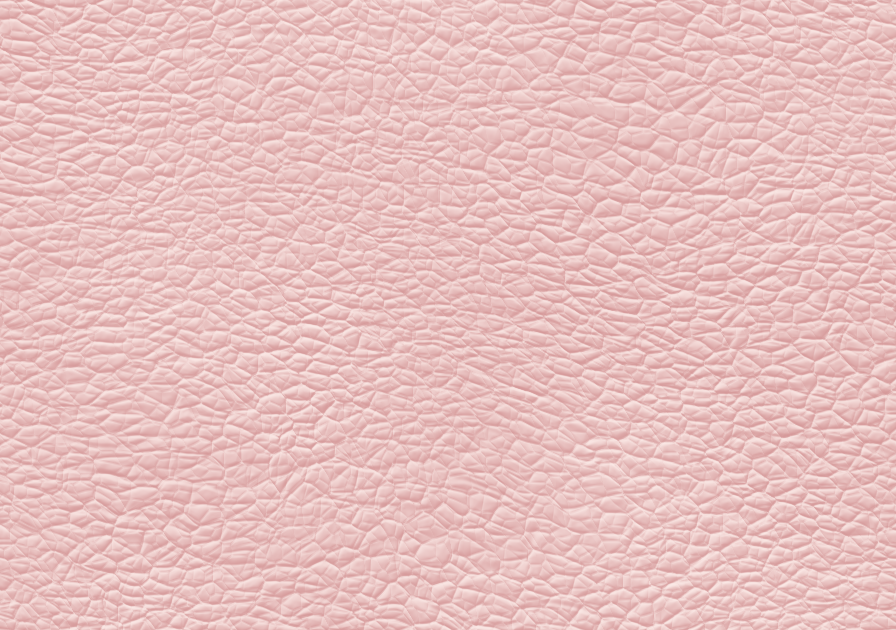
Write a WebGL 1 fragment shader that draws this texture.

```glsl
precision highp float;
// Pale pink pebbled leather with wide grains and sloping creases, lit from above.

uniform vec2 u_resolution;

// Colours
const vec3 SHADOW_PINK = vec3(0.835, 0.595, 0.597);
const vec3 LIGHT_PINK = vec3(0.982, 0.912, 0.900);

// Sizes, in cells per canvas height
const vec2 GRAIN_FREQ = vec2(25.0, 41.0);
const vec2 FACET_FREQ = vec2(47.0, 66.0);
const vec2 CREASE_FREQ = vec2(8.0, 23.0);
const float PORE_FREQ = 125.0;

// Relief
const float GRAIN_HEIGHT = 1.0;
const float FACET_HEIGHT = 0.42;
const float CREASE_DEPTH = 0.45;
const float PORE_HEIGHT = 0.22;
const float SLANT = 0.16;

// Lighting
const vec2 LIGHT_DIR = vec2(-0.30, 0.95);
const float LIGHT_STEP = 0.004;
const float RELIEF_GAIN = 1.8;
const float BASE_TONE = 0.51;

vec2 hash2(vec2 cell) {
  vec3 h = fract(cell.xyx * vec3(0.1031, 0.1030, 0.0973));
  h += dot(h, h.yzx + 33.33);
  return fract((h.xx + h.yz) * h.zy);
}

float noise(vec2 p) {
  vec2 cell = floor(p);
  vec2 f = fract(p);
  f = f * f * (3.0 - 2.0 * f);
  float low = mix(hash2(cell).x, hash2(cell + vec2(1.0, 0.0)).x, f.x);
  float high = mix(hash2(cell + vec2(0.0, 1.0)).x, hash2(cell + 1.0).x, f.x);
  return mix(low, high, f.y);
}

vec2 noise2(vec2 p) {
  return vec2(noise(p), noise(p + vec2(37.2, 91.7))) - 0.5;
}

// Gap between the two nearest cell centres: zero on the cell borders
float borderGap(vec2 p) {
  vec2 cell = floor(p);
  vec2 f = fract(p);
  float nearest = 8.0;
  float second = 8.0;
  for (int y = -1; y <= 1; y++) {
    for (int x = -1; x <= 1; x++) {
      vec2 offset = vec2(float(x), float(y));
      float d = length(offset + hash2(cell + offset) - f);
      second = min(second, max(nearest, d));
      nearest = min(nearest, d);
    }
  }
  return second - nearest;
}

// Rounded pebble profile, steep at its border
float pebble(vec2 p, float steepness) {
  return 1.0 - exp(-steepness * borderGap(p));
}

float leatherHeight(vec2 p) {
  // Slanted, gently bent grain direction
  float c = cos(SLANT);
  float s = sin(SLANT);
  vec2 q = vec2(c * p.x - s * p.y, s * p.x + c * p.y) + 5.0;
  q += 0.07 * noise2(q * 3.0) + 0.010 * noise2(q * 24.0);

  // Patches of deeper and shallower grain
  float depth = mix(0.7, 1.25, noise(q * 5.0 + 13.0));
  float grain = GRAIN_HEIGHT * depth * pebble(q * GRAIN_FREQ, 4.0);
  float facets = FACET_HEIGHT * pebble(q * FACET_FREQ + 70.0, 3.5);

  // Long creases follow the mid level of a stretched noise
  float crease = abs(noise(q * CREASE_FREQ + 41.0) - 0.5);
  float groove = CREASE_DEPTH * (1.0 - smoothstep(0.0, 0.12, crease));

  float pores = PORE_HEIGHT * noise(q * PORE_FREQ);
  return grain + facets + pores - groove;
}

void main() {
  vec2 p = gl_FragCoord.xy / u_resolution.y;

  // Slope facing the light, softly limited
  float halfStep = 0.5 * LIGHT_STEP;
  float rise = leatherHeight(p - LIGHT_DIR * halfStep)
             - leatherHeight(p + LIGHT_DIR * halfStep);
  float slope = RELIEF_GAIN * rise;
  float tone = BASE_TONE + 0.52 * slope / sqrt(1.0 + slope * slope);

  // Faint uneven dye
  tone += 0.10 * (noise(p * 4.0 + 3.0) - 0.5);
  gl_FragColor = vec4(mix(SHADOW_PINK, LIGHT_PINK, tone), 1.0);
}
```
